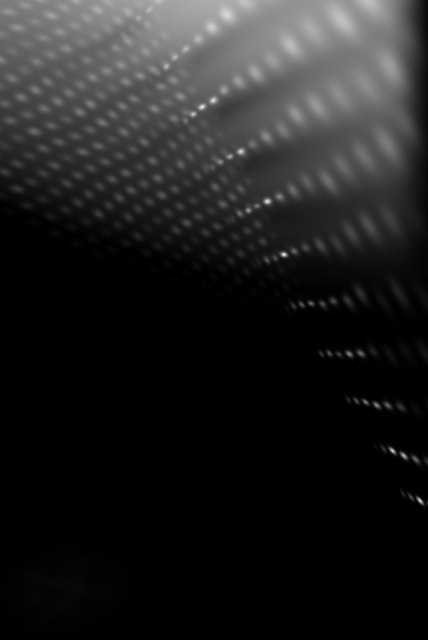
Give the GLSL for this background, as a WebGL 2 fragment shader.

```glsl
#version 300 es
precision highp float;
// Backlit perforated cloth, out of focus: a grey glow fades into black,
// a skewed lattice of soft holes fills the left, and a diagonal seam sends out
// fans of streaks with dark folds between them and sharp glints at their roots.

uniform vec2 u_resolution;
out vec4 fragColor;

// Lengths are in canvas widths; y runs down from the top edge to 1.5.
const float HEIGHT = 1.5;
const vec2 SEAM_START = vec2(0.410, 0.137);
const vec2 SEAM_STEP = vec2(0.0635, 0.1152);
const float FAN_SLOPE = -0.85;
const float FAN_TURN = 0.145;
const float STREAK_LEAN = 0.5;
const float FOLD_DEPTH = 0.46;
const float CREASE_DEPTH = 0.24;
const float GLINT_LEVEL = 0.85;
const float STREAK_LEVEL = 0.18;
const vec2 MESH_ORIGIN = vec2(0.348, 0.533);
const vec2 MESH_A = vec2(0.045, 0.025);
const vec2 MESH_B = vec2(0.027, -0.0166);
const vec2 HOLE_AXIS = vec2(0.87, 0.49);
const vec2 HOLE_SIZE = vec2(0.0125, 0.0085);
const float MESH_LEVEL = 0.19;
const vec2 LAMP = vec2(0.45, -0.03);
const vec2 HAZE = vec2(0.80, 0.20);
const vec2 FAINT_PATCH = vec2(0.15, 1.38);
const vec3 TINT = vec3(1.0, 1.0, 0.995);

float hash(vec2 p) {
    return fract(sin(dot(p, vec2(41.3, 289.1))) * 4375.5);
}

float bell(float x) { return exp(-x * x); }

float bell2(vec2 v) { return exp(-dot(v, v)); }

// Height above the curved shadow line: 0 on the line, 1 at the top.
float litHeight(vec2 p) {
    float edge = 0.479 + 0.42 * p.x - 0.205 * p.x * p.x;
    return (edge - p.y) / edge;
}

float backlight(vec2 p, float h) {
    float level = 0.47 * pow(max(h, 0.0), 0.92);
    level += 0.20 * bell2((p - LAMP) / vec2(0.28, 0.20));
    level += 0.13 * bell2((p - HAZE) / vec2(0.23, 0.26));
    return level;
}

// Skewed lattice whose holes spread slightly toward the left.
float meshHoles(vec2 p, float h) {
    vec2 q = p - MESH_ORIGIN;
    q.x *= 1.0 + 0.38 * q.x;
    vec2 g = inverse(mat2(MESH_A, MESH_B)) * q;
    g += 0.13 * sin(g.yx * 0.9 + vec2(0.0, 1.7));
    vec2 id = floor(g + 0.5);
    vec2 r = mat2(MESH_A, MESH_B) * (g - id);
    vec2 local = vec2(dot(r, HOLE_AXIS), dot(r, vec2(-HOLE_AXIS.y, HOLE_AXIS.x)));
    float seamX = SEAM_START.x + (p.y - SEAM_START.y) * SEAM_STEP.x / SEAM_STEP.y;
    float side = 1.0 - smoothstep(-0.05, 0.05, p.x - seamX);
    float fade = smoothstep(-0.13, 0.22, h) * (1.0 - 0.35 * smoothstep(0.5, 1.0, h));
    return MESH_LEVEL * side * fade * mix(0.4, 1.2, hash(id)) * bell2(local / HOLE_SIZE);
}

// Returns the light added by one fan (x) and the share its fold removes (y).
vec2 seamFan(vec2 p, float k) {
    vec2 d = p - SEAM_START - k * SEAM_STEP;
    float s = d.x;
    float t = d.y - (FAN_SLOPE + FAN_TURN * k) * s;
    float ahead = max(s, 0.0);
    float low = smoothstep(4.0, 7.0, k);

    // Streaks: spacing and blur grow with distance from the seam.
    float along = max(s - STREAK_LEAN * t, -0.11);
    float u = 8.5 * log(1.0 + along / 0.2);
    float id = floor(u + 0.5);
    float width = 0.008 + mix(0.15, 0.09, low) * ahead + 0.08 * max(-s, 0.0);
    float cell = exp(-12.0 * (u - id) * (u - id));
    float wobble = (hash(vec2(id, k)) - 0.5) * width;
    float streak = cell * bell((t - wobble) / width);
    float start = smoothstep(mix(-0.09, -0.06, low), -0.015, s);
    float body = STREAK_LEVEL * mix(0.45, 1.2, hash(vec2(k, id + 7.0)));
    body *= 1.0 - 0.7 * low;
    float reach = 0.04 + 0.02 * low;
    float glint = GLINT_LEVEL * bell((s - 0.01) / reach) * smoothstep(-1.0, 2.0, k);
    glint *= mix(0.2, 1.0, hash(vec2(id * 3.0, k + 2.0)));
    float light = start * streak * (body + glint * bell(t / 0.009));

    // Folds: a wedge below each fan and a weaker crease on the far side.
    float wedge = bell((t - 0.03 - 0.25 * ahead) / (0.028 + 0.07 * ahead));
    wedge *= smoothstep(-0.01, 0.06, s) * exp(-ahead / 0.26);
    wedge *= smoothstep(-1.5, 1.5, k);
    float crease = bell((d.y + 0.6 * s - 0.02) / 0.033);
    crease *= smoothstep(0.03, -0.06, s) * exp(min(s, 0.0) / 0.17);
    return vec2(light, FOLD_DEPTH * wedge + CREASE_DEPTH * crease);
}

void main() {
    vec2 uv = gl_FragCoord.xy / u_resolution;
    vec2 p = vec2(uv.x, (1.0 - uv.y) * HEIGHT);
    float h = litHeight(p);

    float fans = 0.0;
    float open = 1.0;
    for (int i = -1; i < 10; i++) {
        vec2 fan = seamFan(p, float(i));
        fans += fan.x;
        open *= 1.0 - min(fan.y, 0.9);
    }

    // The cloth ends in shadow along the right side.
    float rightFade = 1.0 - smoothstep(0.90, 1.02, p.x - 0.02 * p.y);
    float level = (backlight(p, h) + meshHoles(p, h)) * open * rightFade;
    level += fans * mix(rightFade, 1.0, smoothstep(0.55, 0.8, p.y));

    // Barely visible mottled patch near the bottom.
    float mottle = 0.7 + 0.3 * sin(p.x * 47.0 + 2.0 * sin(p.y * 39.0)) * sin(p.y * 58.0 + p.x * 21.0);
    level += 0.035 * mottle * bell2((p - FAINT_PATCH) / vec2(0.12, 0.08));

    fragColor = vec4(TINT * clamp(level, 0.0, 1.0), 1.0);
}
```
